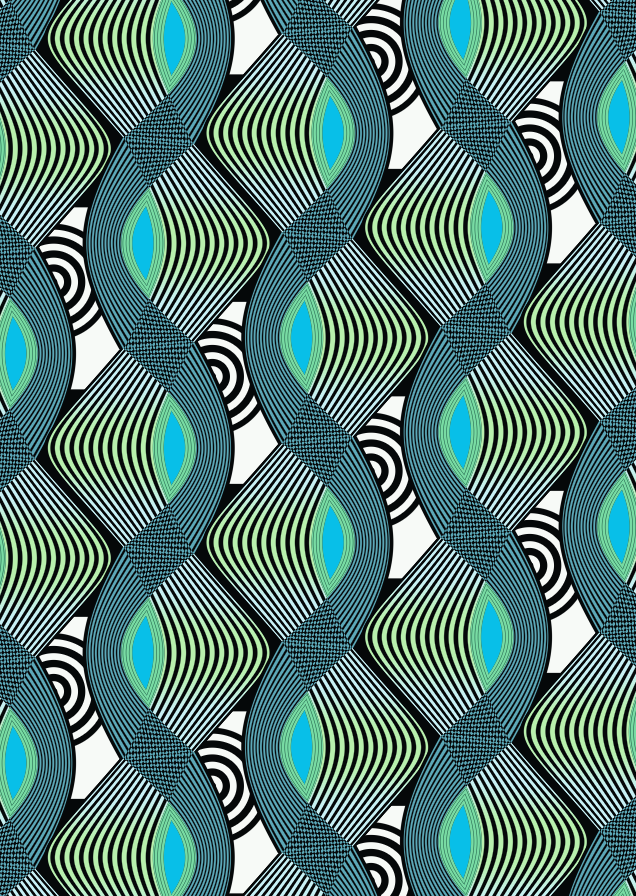
Write a WebGL 2 fragment shader that draws this pattern.

```glsl
#version 300 es
precision highp float;

uniform vec2 u_resolution;
out vec4 fragColor;

// Layout, in units of 1/768 of the canvas height
const float UNITS = 768.0;
const vec2 FIRST_EYE = vec2(136.0, 384.0);
const float COLUMN_STEP = 136.0;
const float COLUMN_DROP = 81.0;
const float EYE_STEP = 175.5;
const float KNOT_TILT = 0.1;
const float OUTLINE = 3.2;

// Edges across an element at eye level, from ribbon to body
const float RIBBON_OUTER = -62.0;
const float RIBBON_INNER = -32.0;
const float BODY_INNER = 5.0;
const float BODY_OUTER = 95.0;

// Line counts, spacing and share of each pitch that is filled
const float RIBBON_LINES = 11.0;
const float RIBBON_FILL = 0.6;
const float BODY_LINES = 11.0;
const float BODY_FILL = 0.52;
const float EYE_PITCH = 2.7;
const float EYE_FILL = 0.8;
const float PUPIL_DEPTH = 9.5;
const float ARC_PITCH = 12.0;
const float ARC_FILL = 0.52;
const float ARC_REACH = 50.0;
const vec2 ARC_OFFSET = vec2(-22.0, 14.0);
const float GAP_HALF_HEIGHT = 78.0;

const vec3 INK = vec3(0.02, 0.03, 0.035);
const vec3 WHITE = vec3(0.97, 0.98, 0.97);
const vec3 TEAL = vec3(0.36, 0.66, 0.72);
const vec3 STRIPE_MID = vec3(0.72, 0.94, 0.68);
const vec3 STRIPE_END = vec3(0.78, 0.94, 0.96);
const vec3 EYE_GREEN = vec3(0.47, 0.86, 0.64);
const vec3 EYE_LINE = vec3(0.16, 0.42, 0.32);
const vec3 PUPIL_BLUE = vec3(0.03, 0.75, 0.91);
const float PI = 3.14159265;

// Hyperbolic bend: flat at y = 0, then straight at the given slope
float bend(float y, float slope, float radius) {
    return sqrt(slope * slope * y * y + radius * radius) - radius;
}

float inside(float d, float px) {
    return smoothstep(-0.7 * px, 0.7 * px, d);
}

float filledUpTo(float t, float fill) {
    return floor(t) * fill + min(fract(t), fill);
}

// Square wave of unit pitch, averaged over a window of width w
float stripes(float t, float w, float fill) {
    t += 0.5 * fill;
    return (filledUpTo(t + 0.5 * w, fill) - filledUpTo(t - 0.5 * w, fill)) / w;
}

// One column of alternating elements; alpha is its coverage
vec4 column(vec2 p, float px) {
    p.y -= KNOT_TILT * p.x * sin(PI * p.y / EYE_STEP);
    float index = round(p.y / EYE_STEP);
    float y = p.y - index * EYE_STEP;
    float u = mod(index, 2.0) < 0.5 ? -p.x : p.x;

    float ribbonOut = RIBBON_OUTER + bend(y, 0.6, 28.0);
    float ribbonIn = RIBBON_INNER + bend(y, 1.08, 42.0);
    float bodyIn = BODY_INNER - bend(y, 0.62, 25.0);
    float bodyOut = BODY_OUTER - bend(y, 0.98, 25.0);

    float ribbon = inside(u - ribbonOut, px) * inside(ribbonIn - u, px);
    float body = inside(u - bodyIn, px) * inside(bodyOut - u, px);
    float ribbonScale = RIBBON_LINES / (ribbonIn - ribbonOut);
    float bodyScale = BODY_LINES / (bodyOut - bodyIn);
    float ribbonLine = stripes((u - ribbonOut) * ribbonScale, 1.2 * px * ribbonScale, RIBBON_FILL);
    float bodyLine = stripes((u - bodyIn) * bodyScale, 1.2 * px * bodyScale, BODY_FILL);

    // Ribbon and body, crossing each other near the knots
    vec3 stripe = mix(STRIPE_MID, STRIPE_END, smoothstep(15.0, 55.0, abs(y)));
    vec3 color = mix(INK, stripe, bodyLine * body * (1.0 - ribbon));
    color = mix(color, TEAL, ribbonLine * ribbon * (1.0 - body));
    color = mix(color, TEAL, abs(ribbonLine - bodyLine) * ribbon * body);

    // Eye between the two inner edges
    float depth = min(u - ribbonIn, bodyIn - u);
    float ring = stripes(depth / EYE_PITCH, px / EYE_PITCH, EYE_FILL);
    vec3 eye = mix(EYE_LINE, EYE_GREEN, ring);
    eye = mix(eye, PUPIL_BLUE, inside(depth - PUPIL_DEPTH, px));
    color = mix(color, eye, inside(depth, px));

    float cover = inside(u - ribbonOut + OUTLINE, px) * inside(bodyOut + OUTLINE - u, px);
    return vec4(color, cover);
}

// White gap between two ribbons, with concentric arcs
vec3 gap(vec2 p, float px) {
    vec2 g = p - vec2(0.5 * COLUMN_STEP, 0.5 * (EYE_STEP - COLUMN_DROP));
    g.y = mod(g.y + EYE_STEP, 2.0 * EYE_STEP) - EYE_STEP;
    float radius = length(g - ARC_OFFSET);
    float arc = stripes(radius / ARC_PITCH, px / ARC_PITCH, ARC_FILL) * inside(ARC_REACH - radius, px);
    return mix(INK, WHITE, inside(GAP_HALF_HEIGHT - abs(g.y), px) * (1.0 - arc));
}

void main() {
    float px = UNITS / u_resolution.y;
    vec2 p = gl_FragCoord.xy * px - FIRST_EYE;
    float i = floor(p.x / COLUMN_STEP);
    vec2 toLeft = p - i * vec2(COLUMN_STEP, -COLUMN_DROP);

    vec3 color = gap(toLeft, px);
    for (int n = 0; n < 2; n++) {
        vec4 layer = column(toLeft - float(n) * vec2(COLUMN_STEP, -COLUMN_DROP), px);
        color = mix(color, layer.rgb, layer.a);
    }
    fragColor = vec4(color, 1.0);
}
```
